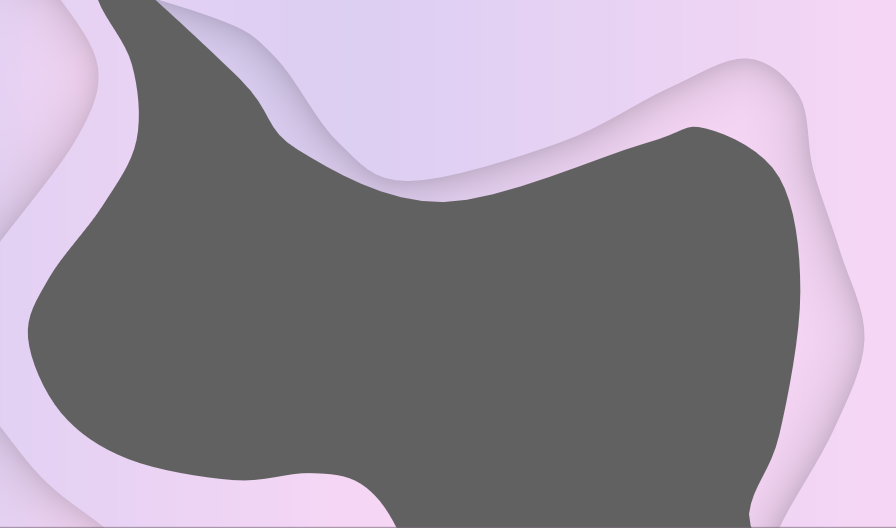
This background is drawn by a WebGL 2 fragment shader. Its source:

```glsl
#version 300 es
precision highp float;
// Layered paper-cut waves in lavender and pink around a dark grey hollow.

uniform vec2 u_resolution;
out vec4 fragColor;

const int KNOTS = 24;
const int STEPS = 8;
const vec2 CANVAS = vec2(768.0, 452.0); // design grid, y runs downward

const vec3 LAVENDER = vec3(0.86, 0.81, 0.95);
const vec3 PINK = vec3(0.96, 0.84, 0.96);
const vec3 GREY = vec3(0.38);
const vec3 RULE = vec3(0.48, 0.42, 0.48);

// Knots of the inner hollow
const vec2 HOLLOW[KNOTS] = vec2[KNOTS](
  vec2(75, -48), vec2(84, 0), vec2(113, 55), vec2(117, 120),
  vec2(88, 176), vec2(42, 238), vec2(24, 289), vec2(52, 353),
  vec2(110, 393), vec2(200, 411), vec2(265, 405), vec2(309, 414),
  vec2(340, 452), vec2(362, 520), vec2(650, 520), vec2(642, 440),
  vec2(668, 372), vec2(686, 250), vec2(668, 152), vec2(605, 110),
  vec2(552, 123), vec2(380, 173), vec2(255, 128), vec2(205, 67));

// Knots of the sheet that surrounds the hollow
const vec2 SHEET[KNOTS] = vec2[KNOTS](
  vec2(52, 0), vec2(84, 58), vec2(66, 118), vec2(0, 207),
  vec2(-60, 285), vec2(0, 365), vec2(40, 413), vec2(90, 452),
  vec2(150, 500), vec2(655, 500), vec2(668, 452), vec2(715, 367),
  vec2(741, 290), vec2(720, 215), vec2(697, 145), vec2(685, 82),
  vec2(640, 50), vec2(572, 76), vec2(480, 122), vec2(350, 155),
  vec2(290, 122), vec2(235, 48), vec2(180, 14), vec2(20, -30));

// Catmull-Rom point between b and c
vec2 spline(vec2 a, vec2 b, vec2 c, vec2 d, float t) {
  vec2 linear = c - a;
  vec2 square = 2.0 * a - 5.0 * b + 4.0 * c - d;
  vec2 cubic = 3.0 * (b - c) + d - a;
  return b + 0.5 * t * (linear + t * (square + t * cubic));
}

// Signed distance to a closed spline, negative inside
float splineDistance(vec2 p, vec2 knots[KNOTS]) {
  float nearest = 1e9;
  float side = 1.0;
  vec2 start = knots[0];
  for (int i = 0; i < KNOTS; i++) {
    vec2 a = knots[(i + KNOTS - 1) % KNOTS];
    vec2 b = knots[i];
    vec2 c = knots[(i + 1) % KNOTS];
    vec2 d = knots[(i + 2) % KNOTS];
    for (int j = 1; j <= STEPS; j++) {
      vec2 end = spline(a, b, c, d, float(j) / float(STEPS));
      vec2 edge = end - start;
      vec2 rel = p - start;
      vec2 gap = rel - edge * clamp(dot(rel, edge) / dot(edge, edge), 0.0, 1.0);
      nearest = min(nearest, dot(gap, gap));
      // Even-odd crossing test
      if ((start.y > p.y) != (end.y > p.y) &&
          rel.x < edge.x * rel.y / edge.y) side = -side;
      start = end;
    }
  }
  return side * sqrt(nearest);
}

float coverage(float dist, float pixel) {
  return clamp(0.5 - dist / pixel, 0.0, 1.0);
}

float softShadow(float dist, float width, float strength) {
  return 1.0 - strength * exp(-max(dist, 0.0) / width);
}

vec3 tint(float amount) {
  return mix(LAVENDER, PINK, clamp(amount, 0.0, 1.0));
}

// Outer paper: corner patches on the left, one wide sweep on the right
vec3 outerPaper(vec2 p, float dist) {
  if (p.x < 120.0) return tint(0.4 + p.x / 120.0) * softShadow(dist, 18.0, 0.14);
  return tint(max((p.x - 300.0) / 440.0, (300.0 - p.x) / 600.0));
}

// Middle sheet, shaded under the rim of the outer paper
vec3 middleSheet(vec2 p, float dist) {
  bool lowerLeft = p.x < 125.0 || (p.y > 300.0 && p.x < 400.0);
  if (lowerLeft) return tint(0.25 + p.x / 380.0);
  return tint((p.x - 230.0) / 350.0) * softShadow(-dist, 18.0, 0.16);
}

void main() {
  vec2 uv = gl_FragCoord.xy / u_resolution;
  vec2 p = vec2(uv.x, 1.0 - uv.y) * CANVAS;
  float pixel = CANVAS.x / u_resolution.x;

  float sheet = splineDistance(p, SHEET);
  float hollow = splineDistance(p, HOLLOW);

  vec3 color = mix(outerPaper(p, sheet), middleSheet(p, sheet), coverage(sheet, pixel));
  color = mix(color, GREY, coverage(hollow, pixel));

  // Thin rule along the bottom
  color = mix(color, RULE, 0.6 * coverage(CANVAS.y - 1.0 - p.y, pixel));
  fragColor = vec4(color, 1.0);
}
```
